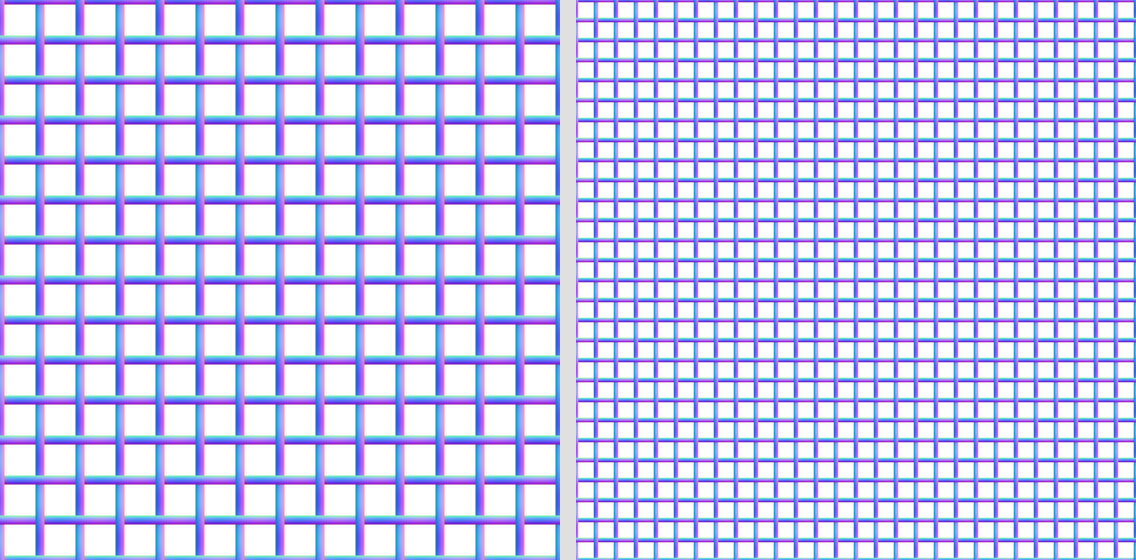
Left, the tile; right, the same tile 2 across and 2 down.
A three.js fragment shader for this texture map:

```glsl
varying vec2 vUv;

const float PI = 3.14159265;
const float WIRES = 14.0;         // wires across and up, even so the weave wraps
const float RADIUS = 0.112;       // wire radius, in cells
const float WEAVE_SLOPE = 0.36;   // steepest rise of a wire between crossings
const float ROUNDNESS = 0.97;     // share of the half circle seen at the rim
const vec3 BACKGROUND = vec3(1.0);

// Normal of a wire in its own frame: x across, y along, z towards the viewer.
vec3 wireNormal(float offset, float phase) {
  float across = clamp(offset / RADIUS, -1.0, 1.0) * ROUNDNESS;
  float facing = sqrt(1.0 - across * across);
  float slope = WEAVE_SLOPE * sin(PI * phase);
  vec2 tilted = normalize(vec2(slope, 1.0)) * facing;
  return vec3(across, tilted);
}

vec3 encodeNormal(vec3 normal) {
  return normal * 0.5 + 0.5;
}

float wireCoverage(float offset, float pixel) {
  return clamp((RADIUS - abs(offset)) / pixel + 0.5, 0.0, 1.0);
}

void main() {
  vec2 cell = vUv * WIRES;
  vec2 pixel = max(fwidth(cell), vec2(1e-5));
  vec2 wire = floor(cell + 0.5);
  vec2 offset = cell - wire;

  // Neighbouring wires rise and fall in opposite phase
  vec3 vertical = wireNormal(offset.x, wire.x + cell.y);
  vec3 horizontal = wireNormal(offset.y, wire.y + cell.x + 1.0).yxz;
  vec3 verticalColor = encodeNormal(vertical);
  vec3 horizontalColor = encodeNormal(horizontal);

  float verticalMask = wireCoverage(offset.x, pixel.x);
  float horizontalMask = wireCoverage(offset.y, pixel.y);

  // Plain weave: the upper wire alternates like a checkerboard
  bool verticalOnTop = mod(wire.x + wire.y, 2.0) < 0.5;
  vec3 lowerColor = verticalOnTop ? horizontalColor : verticalColor;
  vec3 upperColor = verticalOnTop ? verticalColor : horizontalColor;
  float lowerMask = verticalOnTop ? horizontalMask : verticalMask;
  float upperMask = verticalOnTop ? verticalMask : horizontalMask;

  vec3 color = mix(BACKGROUND, lowerColor, lowerMask);
  color = mix(color, upperColor, upperMask);
  gl_FragColor = vec4(color, 1.0);
}
```
